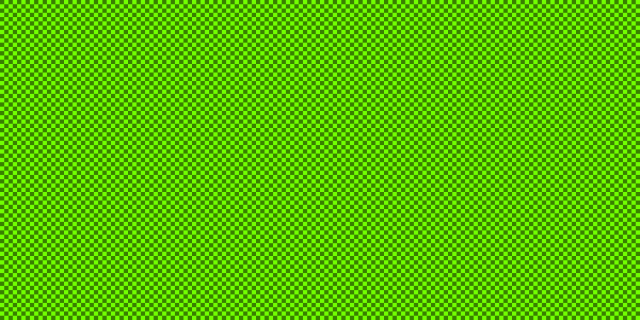
Give the GLSL for this pattern, as a Shadertoy shader.

```glsl
// A fine two-tone green checkerboard, 150 cells across and 75 down.
// Each axis is a square wave averaged exactly over one pixel; the product
// of the two waves chooses between the dark and the bright green.

// Integral of a square wave that is +1 on [0,1) and -1 on [1,2)
vec2 squareWaveIntegral(vec2 x) {
    return 1.0 - abs(mod(x, 2.0) - 1.0);
}

// Square wave averaged over a box of the given width
vec2 smoothSquareWave(vec2 x, float width) {
    vec2 ahead = squareWaveIntegral(x + 0.5 * width);
    vec2 behind = squareWaveIntegral(x - 0.5 * width);
    return (ahead - behind) / width;
}

void mainImage(out vec4 fragColor, in vec2 fragCoord) {
    // Square cells, counted from the lower left corner
    float cellsPerPixel = 75.0 / iResolution.y;
    vec2 cell = fragCoord * cellsPerPixel;

    // Matching signs give dark cells, opposite signs give bright ones
    vec2 wave = smoothSquareWave(cell, cellsPerPixel);
    float brightness = 0.5 - 0.5 * wave.x * wave.y;

    vec3 darkGreen = vec3(0.22, 0.50, 0.0);
    vec3 brightGreen = vec3(0.445, 1.0, 0.0);
    fragColor = vec4(mix(darkGreen, brightGreen, brightness), 1.0);
}
```
